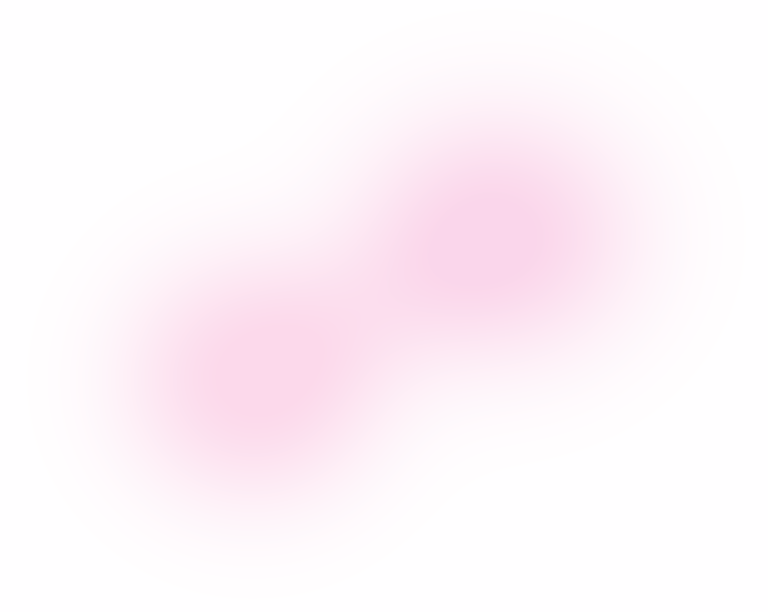
Reproduce this background procedurally as a WebGL 2 fragment shader.

```glsl
#version 300 es
precision highp float;

uniform vec2 u_resolution;
out vec4 fragColor;

const vec3 PAPER = vec3(1.0, 0.998, 1.0);
const vec3 WARM_PINK = vec3(0.987, 0.852, 0.922);
const vec3 COOL_PINK = vec3(0.981, 0.838, 0.920);

// Soft elliptical glow: broad core, gentle falloff
float glow(vec2 p, vec2 center, vec2 radius, float falloff) {
    return exp(-pow(length((p - center) / radius), falloff));
}

// Coordinates along and across a unit axis
vec2 alongAxis(vec2 p, vec2 axis) {
    return vec2(dot(p, axis), dot(p, vec2(-axis.y, axis.x)));
}

void main() {
    // Height units, horizontally centered
    vec2 p = gl_FragCoord.xy / u_resolution.y;
    p.x -= 0.5 * u_resolution.x / u_resolution.y;

    vec2 upper = vec2(0.185, 0.614);
    vec2 lower = vec2(-0.215, 0.380);
    vec2 middle = 0.5 * (upper + lower);

    // Two lobes and the diagonal bridge between them
    float upperGlow = glow(p, upper, vec2(0.227, 0.205), 2.3);
    float lowerGlow = glow(p, lower, vec2(0.208, 0.202), 2.4);
    vec2 q = alongAxis(p - middle, normalize(upper - lower));
    float bridge = 0.22 * glow(q, vec2(0.0), vec2(0.18, 0.14), 2.0);

    // Faint wide halo around both lobes
    float halo = glow(p, upper, vec2(0.34), 4.0) + glow(p, lower, vec2(0.34), 4.0);

    float amount = min(upperGlow + lowerGlow + bridge + 0.025 * halo, 1.0);
    vec3 pink = mix(WARM_PINK, COOL_PINK, upperGlow);
    fragColor = vec4(mix(PAPER, pink, amount), 1.0);
}
```
